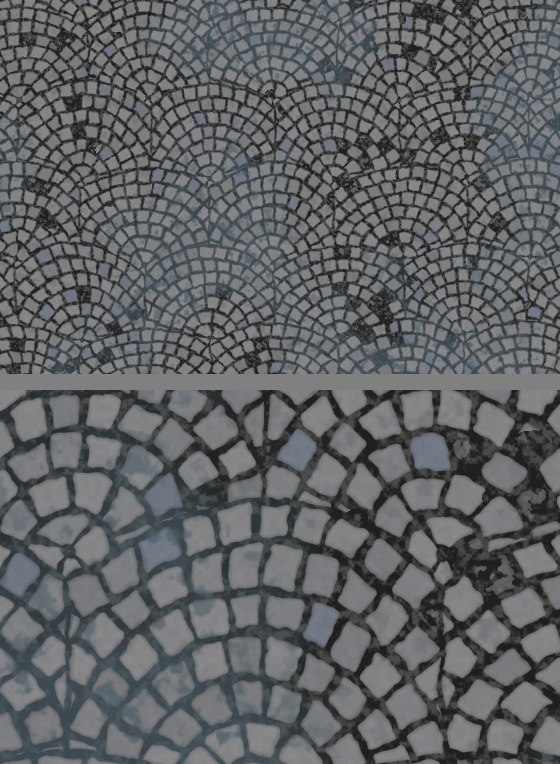
Top, the full canvas; bottom, a detail of the centre.
Give the GLSL for this texture, as a Shadertoy shader.

```glsl
// Weathered grey mosaic pavement of small square stones laid in overlapping fans.

const float FAN_WIDTH = 0.228;    // all lengths are fractions of the canvas width
const float FAN_RADIUS = 0.169;
const float FAN_RISE = 0.143;     // height between rows of fans
const vec2  FAN_APEX = vec2(0.378, 0.517);
const float PITCH = 0.0238;       // stone plus joint
const float HALF_JOINT = 0.0016;

const vec3 STONE_LIGHT = vec3(0.525, 0.525, 0.535);
const vec3 STONE_DULL  = vec3(0.44, 0.45, 0.46);
const vec3 STONE_BLUE  = vec3(0.40, 0.44, 0.51);
const vec3 MORTAR_DARK = vec3(0.12, 0.12, 0.115);
const vec3 MORTAR_PALE = vec3(0.29, 0.29, 0.28);
const vec3 STAIN_BLUE  = vec3(0.29, 0.36, 0.40);

float hash(vec2 p) {
    vec3 q = fract(vec3(p.xyx) * 0.1031);
    q += dot(q, q.yzx + 33.33);
    return fract((q.x + q.y) * q.z);
}

float noise(vec2 p) {
    vec2 i = floor(p), f = fract(p);
    f = f * f * (3.0 - 2.0 * f);
    return mix(mix(hash(i), hash(i + vec2(1, 0)), f.x),
               mix(hash(i + vec2(0, 1)), hash(i + vec2(1, 1)), f.x), f.y);
}

float fbm(vec2 p) {
    float sum = 0.0, amp = 0.5;
    for (int i = 0; i < 4; i++) {
        sum += amp * noise(p);
        p = p * 2.03 + 17.1;
        amp *= 0.5;
    }
    return sum / 0.9375;
}

vec2 noise2(vec2 p) {
    return vec2(noise(p), noise(p + 57.3)) - 0.5;
}

mat2 rotation(float a) {
    float c = cos(a), s = sin(a);
    return mat2(c, s, -s, c);
}

float roundedBox(vec2 p, vec2 halfSize, float radius) {
    vec2 q = abs(p) - halfSize + radius;
    return length(max(q, 0.0)) + min(max(q.x, q.y), 0.0) - radius;
}

// Finds the lowest fan covering p: xy is the offset from its centre,
// z the distance to its outline and w an identity number.
vec4 findFan(vec2 p) {
    float edge = 1.0;
    vec4 fan = vec4(0.0);
    for (int row = -5; row <= 4; row++) {
        float j = float(row);
        vec2 q = p - FAN_APEX - vec2(0.5 * FAN_WIDTH * mod(j, 2.0), j * FAN_RISE - FAN_RADIUS);
        float column = floor(q.x / FAN_WIDTH + 0.5);
        q.x -= column * FAN_WIDTH;
        float outside = length(q) - FAN_RADIUS;
        if (outside < 0.0) {
            edge = min(edge, min(-outside, 0.5 * FAN_WIDTH - abs(q.x)));
            fan = vec4(q, edge, column * 13.0 + j * 71.0 + 500.0);
            break;
        }
        edge = min(edge, outside);
    }
    return fan;
}

// Signed distance to the nearest stone; id receives the stone's identity.
float stoneDistance(vec4 fan, out vec2 id) {
    float depth = FAN_RADIUS - length(fan.xy);
    float ring = floor(depth / PITCH);
    float ringRadius = max(FAN_RADIUS - (ring + 0.5) * PITCH, 0.3 * PITCH);
    float along = atan(fan.x, fan.y) * ringRadius / PITCH + hash(vec2(ring, fan.w));
    id = vec2(floor(along) + 40.0, ring * 37.0 + fan.w);

    vec2 local = (vec2(fract(along), fract(depth / PITCH)) - 0.5) * PITCH;
    vec2 jitter = vec2(hash(id + 3.1), hash(id + 8.7));
    local = rotation((jitter.x - 0.5) * 0.2) * local;
    local.x *= 1.0 + (jitter.y - 0.5) * 9.0 * local.y;
    vec2 halfSize = vec2(0.5 * PITCH - HALF_JOINT) - 0.0012 * jitter;
    float d = roundedBox(local, halfSize, 0.0026);
    return max(d, HALF_JOINT - fan.z);
}

void mainImage(out vec4 fragColor, in vec2 fragCoord) {
    vec2 p = fragCoord / iResolution.x;
    float pixel = 1.0 / iResolution.x;

    // Hand-laid irregularity: broad drift plus chipped edges
    vec2 bent = p + 0.022 * noise2(p * 7.0) + 0.005 * noise2(p * 45.0)
              + 0.0018 * noise2(p * 190.0);
    vec2 id;
    float d = stoneDistance(findFan(bent), id);
    float grain = fbm(p * 260.0);
    float wear = fbm(p * 6.0 + 4.0);
    float stain = smoothstep(0.5, 0.72, fbm(p * 5.0 + 31.0));
    d += 0.0022 * (fbm(p * 120.0) - 0.5);

    // Joints, filled with dark dirt and pale or bluish residue
    vec3 mortar = mix(MORTAR_DARK, MORTAR_PALE, smoothstep(0.35, 0.75, grain));
    mortar = mix(mortar, STAIN_BLUE, 0.7 * stain);

    // Stones, varied in tone, with scuffs and blue tints
    float tone = hash(id + 21.0);
    vec3 stone = mix(STONE_LIGHT, STONE_DULL, 0.65 * tone * tone);
    stone = mix(stone, STONE_BLUE, 0.6 * step(0.95, hash(id + 5.0)));
    float scuff = smoothstep(0.56, 0.74, fbm(p * 75.0 + 9.0));
    stone = mix(stone, mix(STONE_DULL, STAIN_BLUE, stain), 0.7 * scuff);
    stone *= 0.95 + 0.1 * grain;
    stone *= mix(0.86, 1.0, smoothstep(0.0, 0.0025, -d));

    // Lost or crumbled stones gather in the worn areas
    float lossChance = mix(0.004, 0.13, smoothstep(0.48, 0.72, wear));
    float lost = step(1.0 - lossChance, hash(id + 63.0));
    float crumbs = smoothstep(0.58, 0.66, fbm(p * 110.0 + 70.0));
    float cover = smoothstep(pixel, -pixel, d) * mix(1.0, 0.6 * crumbs, lost);

    fragColor = vec4(mix(mortar, stone, cover), 1.0);
}
```
